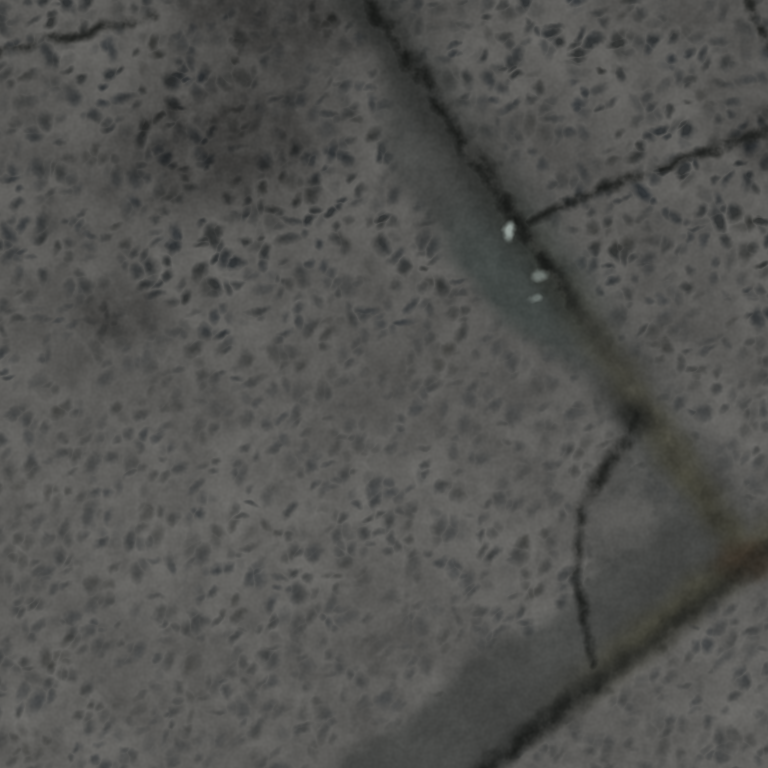
Write a Shadertoy shader that draws this texture.

```glsl
// Worn grey paving stone: pitted slabs split by dark, mossy joints and broken cracks.
// Scattered soft ellipses make the pits, warped segment distances make the cracks,
// and gradient noise gives the stains, the ragged edges and the fine grain.
const vec3 STONE = vec3(0.374, 0.372, 0.362);
const vec3 PIT = vec3(0.190, 0.201, 0.204);
const vec3 MORTAR = vec3(0.262, 0.268, 0.261);
const vec3 CRACK = vec3(0.105, 0.112, 0.105);
const vec3 MOSS = vec3(0.265, 0.260, 0.205);
const vec3 RUST = vec3(0.240, 0.195, 0.155);
const vec3 CHIP = vec3(0.58, 0.62, 0.60);

vec2 hash2(vec2 p) {
    vec3 q = fract(vec3(p.xyx) * vec3(0.1031, 0.1030, 0.0973));
    q += dot(q, q.yzx + 33.33);
    return fract((q.xx + q.yz) * q.zy);
}
float gradDot(vec2 cell, vec2 corner, vec2 f) {
    float a = 6.2832 * hash2(cell + corner + 71.0).x;
    return dot(vec2(cos(a), sin(a)), f - corner);
}
// Gradient noise, about -0.7 to 0.7
float noise(vec2 p) {
    vec2 i = floor(p), f = fract(p), u = f * f * f * (f * (f * 6.0 - 15.0) + 10.0);
    float low = mix(gradDot(i, vec2(0, 0), f), gradDot(i, vec2(1, 0), f), u.x);
    float high = mix(gradDot(i, vec2(0, 1), f), gradDot(i, vec2(1, 1), f), u.x);
    return mix(low, high, u.y);
}
float fbm(vec2 p) {
    float sum = 0.0, amp = 1.0;
    for (int i = 0; i < 4; i++, amp *= 0.5) {
        sum += amp * noise(p);
        p = mat2(1.6, 1.2, -1.2, 1.6) * p + 17.3;
    }
    return sum;
}
float segment(vec2 p, vec2 a, vec2 b) {
    vec2 ab = b - a;
    return length(p - a - ab * clamp(dot(p - a, ab) / dot(ab, ab), 0.0, 1.0));
}
float line(float dist, float width) { return 1.0 - smoothstep(0.0, width, dist); }
float spot(vec2 p, vec2 centre, vec2 radius) {
    return 1.0 - smoothstep(0.2, 1.0, length((p - centre) / radius));
}
// Soft pits of varied depth, one per jittered cell, leaning around an angle
float pits(vec2 p, float density, float lean, float spread) {
    vec2 q = p * density, cell = floor(q);
    float cover = 0.0;
    for (int k = 0; k < 9; k++) {
        vec2 id = cell + vec2(k % 3 - 1, k / 3 - 1);
        vec2 r = hash2(id + density), s = hash2(id + density + 137.0);
        float a = lean + (s.x - 0.5) * spread;
        vec2 d = q - id - r;
        d = vec2(dot(d, vec2(cos(a), sin(a))), dot(d, vec2(-sin(a), cos(a))));
        d /= vec2(0.42 + 0.28 * s.y, 0.27 + 0.2 * s.x);
        float depth = smoothstep(0.1, 0.9, fract(s.y * 7.0 + r.x));
        cover = max(cover, depth * (1.0 - smoothstep(0.1, 1.15, length(d))));
    }
    return cover;
}
void mainImage(out vec4 fragColor, in vec2 fragCoord) {
    vec2 p = fragCoord / iResolution.xy;
    vec2 ragged = vec2(fbm(p * 24.0), fbm(p * 24.0 + 40.0));
    vec2 w = p + 0.008 * ragged;
    float cloud = fbm(p * 5.0 + 3.0), mottle = fbm(p * 22.0 + 9.0);
    float crumble = smoothstep(-0.5, 0.35, fbm(p * 30.0 + 60.0));

    // Joint frames: signed distances across, and distance along the long one
    float side = dot(w - vec2(0.677, 0.707), vec2(0.828, 0.561));
    float along = dot(w - vec2(0.677, 0.707), vec2(0.561, -0.828));
    float rise = dot(w - vec2(0.78, 0.112), vec2(-0.607, 0.794));
    float above = smoothstep(-0.012, 0.012, rise), left = 1.0 - smoothstep(-0.01, 0.01, side);

    // Smooth, unpitted mortar beside the joints
    float reach = mix(0.03, 0.092, smoothstep(-0.3, -0.14, along));
    reach = mix(reach, 0.04, smoothstep(0.06, 0.24, along)) + 0.025 * cloud;
    float band = left * smoothstep(-0.025, 0.02, side + reach);
    band = max(band, 0.75 * (1.0 - left) * (1.0 - smoothstep(0.01, 0.07, side)));
    float foot = 1.0 - smoothstep(0.105, 0.135, rise + 0.025 * cloud);
    float wedge = smoothstep(0.0, 0.03, w.x - 0.755 - 0.6 * max(0.0, w.y - 0.336));
    wedge *= 0.8 - 0.8 * smoothstep(0.36, 0.46, w.y);
    float mortar = above * max(band, left * max(foot, wedge));

    // Pitted stone, darker and denser in the upper part
    float upper = smoothstep(0.4, 0.7, p.y);
    vec2 q = p + 0.009 * ragged;
    float pit = max(pits(q, 36.0, 1.05, mix(0.9, 2.4, upper)), 0.8 * pits(q + 5.0, 49.0, 1.0, 2.0));
    pit *= mix(0.62, 1.0, upper) * clamp(0.85 + 0.6 * cloud + 0.5 * mottle, 0.15, 1.2);
    float stain = spot(w, vec2(0.29, 0.82), vec2(0.2, 0.15)) + spot(w, vec2(0.37, 0.99), vec2(0.24, 0.09));
    stain += 0.8 * spot(w, vec2(0.16, 0.59), vec2(0.09, 0.05)) + 0.8 * spot(w, vec2(1.0, 0.82), vec2(0.1, 0.07));
    vec3 col = STONE * (1.0 + 0.13 * cloud + 0.12 * mottle - 0.04 * upper);
    col = mix(col, PIT + vec3(-0.015, 0.0, 0.025) * noise(p * 18.0), min(pit, 0.95));
    col *= 1.0 - 0.26 * stain * (0.7 + 0.5 * crumble);
    vec3 fill = MORTAR * (1.0 + 0.14 * cloud + 0.09 * mottle);
    fill += vec3(-0.012, 0.008, 0.006) * spot(p, vec2(0.67, 0.63), vec2(0.18));
    col = mix(col, fill, 0.88 * mortar);
    col = mix(col, STONE, 0.85 * spot(w + 0.012 * ragged, vec2(0.807, 0.323), vec2(0.07, 0.06)));

    // Moss and rust in the joints
    float mossy = line(abs(side), 0.04) * smoothstep(-0.22, 0.45, along) * above;
    mossy = max(mossy, line(abs(rise - 0.012), 0.045) * smoothstep(0.66, 0.86, p.x));
    col = mix(col, MOSS * (1.0 + 0.4 * mottle), 0.7 * mossy);
    col = mix(col, RUST, 0.7 * spot(w, vec2(0.975, 0.27), vec2(0.06, 0.04)));

    // Ragged joints with soft shade, then thin broken cracks
    float fade = (1.0 - 0.85 * smoothstep(0.08, 0.2, along)) * above;
    float dark = fade * max(line(abs(side), 0.023 + 0.01 * mottle) * (0.45 + 0.55 * crumble), 0.4 * line(abs(side + 0.01), 0.045));
    dark = max(dark, line(abs(rise), 0.026) * mix(0.95, 0.6, smoothstep(0.7, 0.85, p.x)) * (0.6 + 0.4 * crumble));
    float branch = min(segment(w, vec2(0.833, 0.466), vec2(0.807, 0.414)), segment(w, vec2(0.807, 0.414), vec2(0.755, 0.336)));
    branch = min(branch, segment(w, vec2(0.755, 0.336), vec2(0.749, 0.245)));
    branch = min(branch, segment(w, vec2(0.749, 0.245), vec2(0.775, 0.14)));
    float hair = min(segment(w, vec2(0.69, 0.711), vec2(0.781, 0.753)), segment(w, vec2(0.781, 0.753), vec2(1.0, 0.83)));
    hair = min(hair, min(segment(w, vec2(0.0, 0.93), vec2(0.2, 0.98)), segment(w, vec2(0.975, 1.0), vec2(1.0, 0.94))));
    dark = max(dark, line(branch, 0.011 + 0.01 * smoothstep(0.3, 0.46, p.y)) * (0.35 + 0.5 * crumble));
    dark = max(dark, line(hair, 0.012) * (0.15 + 0.7 * crumble));
    dark = max(dark, 0.65 * spot(w, vec2(0.825, 0.455), vec2(0.035, 0.04)));
    col = mix(col, CRACK, dark);

    // Pale chips caught in the joint, and fine grain
    float chips = max(spot(w, vec2(0.664, 0.70), vec2(0.011, 0.019)), 0.6 * spot(w, vec2(0.703, 0.642), vec2(0.016, 0.011)));
    col = mix(col, CHIP, max(chips, 0.5 * spot(w, vec2(0.697, 0.61), vec2(0.01))));
    col += 0.02 * noise(p * 120.0) + 0.014 * noise(p * 220.0);
    fragColor = vec4(clamp(col, 0.0, 1.0), 1.0);
}
```
